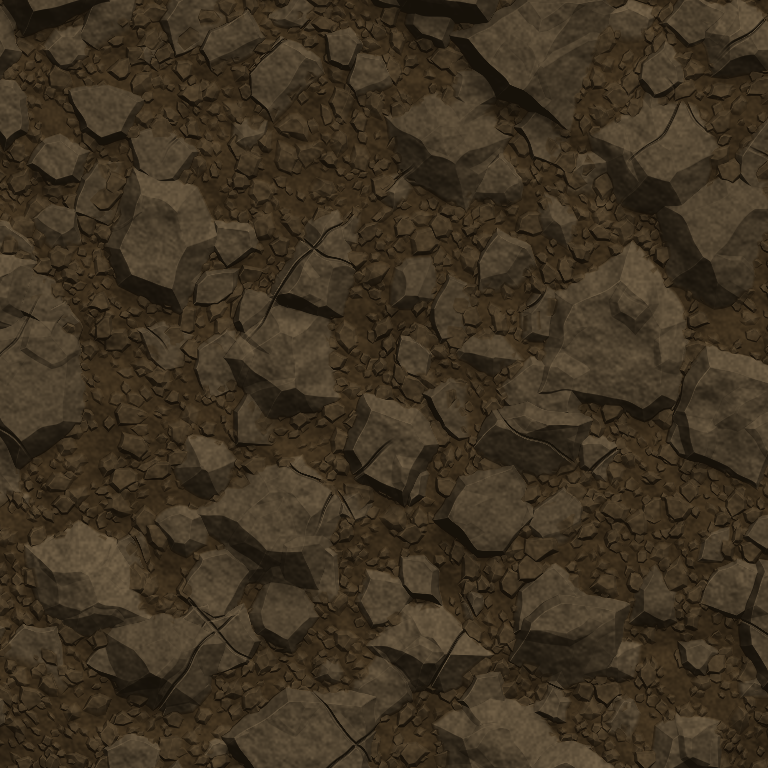
This texture is drawn by a WebGL 2 fragment shader. Its source:

```glsl
#version 300 es
precision highp float;
// Angular boulders, stones and pebbles half buried in brown soil.
// Each stone is a convex cut of random planes scattered on a diagonal grid;
// the combined height field is roughened by layered noise, lit and shaded.

uniform vec2 u_resolution;
out vec4 fragColor;

const vec3 SHADE_COLOR = vec3(0.085, 0.065, 0.036);
const vec3 LIGHT_COLOR = vec3(0.45, 0.38, 0.28);
const vec3 SOIL_TINT = vec3(1.04, 0.97, 0.84);
const vec3 LIGHT_DIR = vec3(0.20, 0.53, 0.82);
const float BOULDER_FREQ = 5.6;
const float STONE_FREQ = 11.5;
const float PEBBLE_FREQ = 34.0;
const float GRIT_FREQ = 68.0;
const float ROUGHNESS = 0.011;
const float ROCK_ALBEDO = 0.62;
const float SOIL_ALBEDO = 0.38;
const float GRAIN = 0.26;
const float NORMAL_STEP = 0.0015;
const int CUTS = 6;
const mat2 DIAGONAL = mat2(0.743, 0.669, -0.669, 0.743);

vec3 hash3(vec2 p) {
  vec3 q = fract(p.xyx * vec3(0.1031, 0.1030, 0.0973));
  q += dot(q, q.yxz + 33.33);
  return fract((q.xxy + q.yzz) * q.zyx);
}

float noise(vec2 p) {
  vec2 i = floor(p), f = fract(p);
  f = f * f * (3.0 - 2.0 * f);
  float low = mix(hash3(i).x, hash3(i + vec2(1, 0)).x, f.x);
  float high = mix(hash3(i + vec2(0, 1)).x, hash3(i + 1.0).x, f.x);
  return mix(low, high, f.y);
}

// Layered noise centred on zero
float layered(vec2 p) {
  float sum = 0.0, amp = 1.0;
  for (int i = 0; i < 5; i++) {
    sum += amp * (noise(p) - 0.5);
    p = DIAGONAL * p * 2.03 + 7.3;
    amp *= 0.52;
  }
  return sum;
}

// Scattered faceted stones: x = height in canvas units, y = tone of the stone
vec2 stones(vec2 p, float freq, float presence, float seed) {
  vec2 q = DIAGONAL * p * freq + seed, cell = floor(q);
  vec2 best = vec2(0.0, 0.5);
  for (int n = 0; n < 9; n++) {
    vec2 id = cell + vec2(n % 3 - 1, n / 3 - 1);
    vec3 r = hash3(id + seed), s = hash3(id + seed + 41.7);
    if (r.z > presence) continue;
    vec2 d = q - id - 0.5 - 0.5 * (r.xy - 0.5);
    float radius = mix(0.34, 0.60, s.x);
    float body = mix(0.13, 0.25, s.y) + dot(d, 0.4 * (s.yz - 0.5));
    for (int k = 0; k < CUTS; k++) {
      float jitter = fract(s.z * 17.3 + float(k) * 0.618 + r.x * 5.1);
      float angle = (float(k) + 0.75 * jitter) * 6.2832 / float(CUTS) + r.y;
      float edge = radius * mix(0.75, 1.1, fract(jitter * 7.7));
      float steep = mix(0.45, 1.9, fract(jitter * 13.1));
      body = min(body, steep * (edge - dot(d, vec2(cos(angle), sin(angle)))));
    }
    if (body > best.x) best = vec2(body, s.z);
  }
  return vec2(best.x / freq, best.y);
}

// x = height, y = share of bare rock, z = tone
vec3 terrain(vec2 p) {
  vec2 w = p + 0.022 * (vec2(noise(p * 9.0), noise(p * 9.0 + 31.0)) - 0.5);
  w += 0.007 * (vec2(noise(p * 38.0), noise(p * 38.0 + 17.0)) - 0.5);
  vec2 boulder = stones(w, BOULDER_FREQ, 0.78, 3.0);
  vec2 stone = stones(w, STONE_FREQ, 0.72, 19.0);
  vec2 pebble = stones(w, PEBBLE_FREQ, 0.55, 57.0);
  float grit = stones(w, GRIT_FREQ, 0.6, 83.0).x;
  float loose = max(pebble.x, grit);
  float soil = 0.003 + 0.009 * noise(p * 6.0) + loose;
  float lifted = boulder.x + 0.3 * stone.x;
  float rock = max(lifted, stone.x);
  float tone = lifted > stone.x ? boulder.y : stone.y;

  // Thin diagonal fractures in the rock
  vec2 c = DIAGONAL * w * 4.3 + 0.22 * noise(p * 13.0);
  vec2 line = abs(fract(c) - 0.5) / 4.3;
  float crack = 1.0 - smoothstep(0.0006, 0.003, min(line.x, line.y));
  rock -= 0.006 * crack * smoothstep(0.45, 0.65, noise(p * 7.0 + 11.0));

  float bare = smoothstep(-0.0005, 0.003, rock - soil);
  float rough = ROUGHNESS * layered(p * 13.0) * mix(1.2, 1.0, bare);
  float cover = max(bare, 0.45 * smoothstep(0.0005, 0.003, loose));
  return vec3(max(rock, soil) + rough, cover, tone);
}

void main() {
  vec2 p = gl_FragCoord.xy / u_resolution.y;
  vec3 here = terrain(p);

  // Surface slope and direct light
  float hx = terrain(p + vec2(NORMAL_STEP, 0.0)).x;
  float hy = terrain(p + vec2(0.0, NORMAL_STEP)).x;
  vec3 normal = normalize(vec3(here.x - hx, here.x - hy, NORMAL_STEP));
  float lit = max(dot(normal, LIGHT_DIR), 0.0) / LIGHT_DIR.z;

  // Soft shade below higher ground on the light side
  vec2 toLight = normalize(LIGHT_DIR.xy);
  float near = terrain(p + toLight * 0.012).x - here.x;
  float far = terrain(p + toLight * 0.030).x - here.x;
  float shade = clamp(max(near / 0.020, far / 0.040), 0.0, 1.0);

  // Albedo, mineral grain and final colour
  float albedo = mix(SOIL_ALBEDO, ROCK_ALBEDO + 0.16 * (here.z - 0.5), here.y);
  float grain = noise(p * 300.0) + 0.6 * noise(p * 140.0 + 5.0) - 0.8;
  float value = albedo * pow(lit, 1.2) * (1.0 - 0.6 * shade) * (1.0 + GRAIN * grain);
  vec3 color = mix(SHADE_COLOR, LIGHT_COLOR, clamp(value, 0.0, 1.15));
  fragColor = vec4(color * mix(SOIL_TINT, vec3(1.0), here.y), 1.0);
}
```
